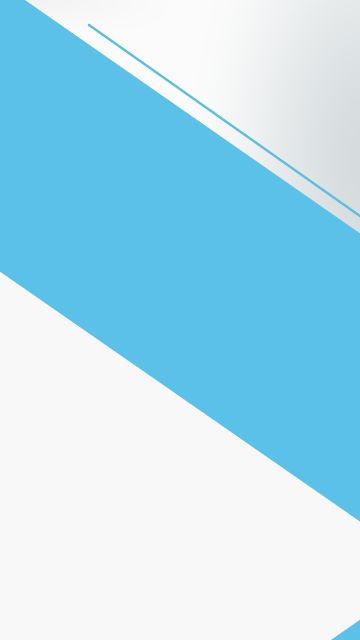
Write a WebGL 2 fragment shader that draws this background.

```glsl
#version 300 es
precision highp float;
// Flat diagonal band over pale paper, with a thin parallel stroke,
// a soft grey shade in the upper right and a small corner wedge.
// Half planes and a segment distance give the smooth edged shapes.

uniform vec2 u_resolution;
out vec4 outColor;

// Signed distance to the line y = height + slope * x, positive above it
float aboveLine(vec2 p, float height, float slope) {
  return (p.y - height - slope * p.x) / sqrt(1.0 + slope * slope);
}

float segmentDistance(vec2 p, vec2 a, vec2 b) {
  vec2 ab = b - a;
  return length(p - a - ab * clamp(dot(p - a, ab) / dot(ab, ab), 0.0, 1.0));
}

// Coverage of a shape whose distance is negative inside
float cover(float dist) {
  return clamp(0.5 - dist * u_resolution.y, 0.0, 1.0);
}

void main() {
  // Height is one unit, width is 0.5625
  vec2 p = gl_FragCoord.xy / u_resolution * vec2(0.5625, 1.0);
  vec3 paper = vec3(0.972);
  vec3 blue = vec3(0.361, 0.757, 0.910);

  // Upper sheet: elliptical grey shade and a faint tint along the top left
  float shade = 1.0 - smoothstep(0.0, 0.3, length((p - vec2(0.58, 0.75)) * vec2(1.0, 0.55)));
  vec3 sheet = mix(vec3(0.984), vec3(0.835, 0.860, 0.868), shade);
  sheet -= 0.03 * smoothstep(0.94, 1.0, p.y) * (1.0 - smoothstep(0.05, 0.3, p.x));

  // Thin stroke running off the right side
  float stroke = segmentDistance(p, vec2(0.139, 0.961), vec2(0.600, 0.636)) - 0.0019;
  sheet = mix(sheet, vec3(0.36, 0.75, 0.87), cover(stroke));

  // Broad band between two nearly parallel edges
  float upperEdge = aboveLine(p, 1.0272, -0.6965);
  float lowerEdge = aboveLine(p, 0.5755, -0.694);
  vec3 color = mix(sheet, blue, cover(upperEdge));
  color = mix(color, paper, cover(lowerEdge));

  // Wedge in the lower right corner
  color = mix(color, blue, cover(aboveLine(p, -0.3604, 0.697)));

  outColor = vec4(color, 1.0);
}
```
